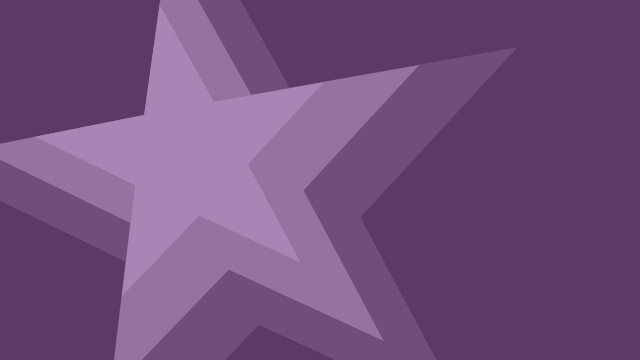
A Shadertoy shader for this background:

```glsl
// Three flat five-pointed stars stacked on a plum ground, palest on top.
// Each is the same star enlarged about one shared notch, so the left edges
// line up; the angle is folded into one half point to measure the edge.

const float TAU = 6.2831853;
const float POINTS = 5.0;
const vec2 PIVOT = vec2(0.4005, 0.6806);     // shared notch, in canvas heights
const float TIP_RADIUS = 0.4282;             // smallest star
const float NOTCH_RADIUS = 0.1677;
const float TIP_ANGLE = 0.5004;              // direction of the right-hand tip
const vec3 STAR_SCALES = vec3(2.083, 1.535, 1.0);

const vec3 GROUND = vec3(0.365, 0.223, 0.408);
const vec3 STAR_COLOURS[3] = vec3[3](
    vec3(0.440, 0.301, 0.484),
    vec3(0.587, 0.447, 0.631),
    vec3(0.659, 0.522, 0.704));

vec2 direction(float angle) {
    return vec2(cos(angle), sin(angle));
}

// Signed distance to the nearest edge line, negative inside the star.
float starDistance(vec2 p) {
    float sector = TAU / POINTS;
    float angle = atan(p.y, p.x) - TIP_ANGLE;
    angle = abs(mod(angle + 0.5 * sector, sector) - 0.5 * sector);
    vec2 folded = length(p) * direction(angle);

    vec2 tip = vec2(TIP_RADIUS, 0.0);
    vec2 edge = normalize(NOTCH_RADIUS * direction(0.5 * sector) - tip);
    return dot(folded - tip, vec2(edge.y, -edge.x));
}

void mainImage(out vec4 fragColor, in vec2 fragCoord) {
    vec2 p = fragCoord / iResolution.y;
    float pixel = 1.0 / iResolution.y;

    // The pivot is the notch one and a half points round from the right tip.
    vec2 notch = NOTCH_RADIUS * direction(TIP_ANGLE + 1.5 * TAU / POINTS);

    // Paint from the largest star to the smallest.
    vec3 colour = GROUND;
    for (int i = 0; i < 3; i++) {
        float scale = STAR_SCALES[i];
        float d = scale * starDistance((p - PIVOT) / scale + notch);
        float coverage = clamp(0.5 - d / pixel, 0.0, 1.0);
        colour = mix(colour, STAR_COLOURS[i], coverage);
    }
    fragColor = vec4(colour, 1.0);
}
```
